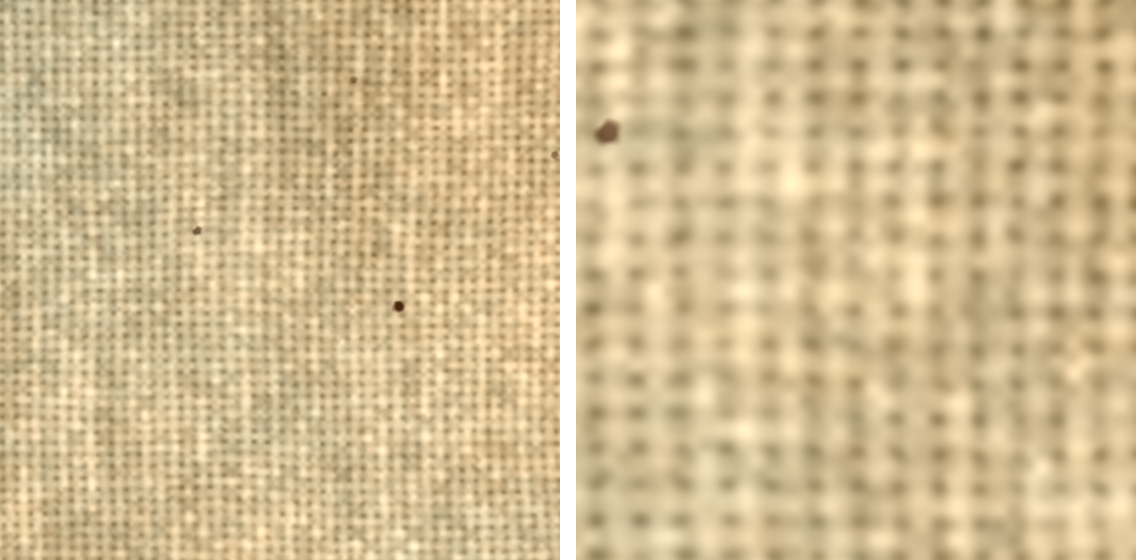
Left: the whole. Right: its middle third, enlarged.
This texture is drawn by a Shadertoy shader. Its source:

```glsl
const vec2 THREADS = vec2(40.0, 48.0);        // warp and weft threads per canvas
const vec3 SHADOW = vec3(0.65, 0.57, 0.41);
const vec3 FIBRE = vec3(0.93, 0.84, 0.67);
const vec3 WARM_SHIFT = vec3(0.05, 0.0, -0.03);
const vec3 SPECK = vec3(0.25, 0.11, 0.02);
const float MEAN_TONE = 0.56;
const float WARP_RELIEF = 0.18;
const float WEFT_RELIEF = 0.09;
const float HOLE_DEPTH = 0.33;
const float WEAVE_RELIEF = 0.09;
const float THREAD_VARIATION = 0.36;
const float KNOT_VARIATION = 0.52;
const float GRAIN = 0.48;
const float BLOTCH = 0.47;
const float WOBBLE = 0.6;
const int SPECK_COUNT = 4;
const vec2 SPECK_START = vec2(0.712, 0.452);
const vec2 SPECK_STEP = vec2(0.64, 0.135);
const float PI = 3.14159;

float hash(vec2 p) {
    return fract(sin(dot(p, vec2(127.1, 311.7))) * 43758.5453);
}

// Smooth value noise, centred on zero
float noise(vec2 p) {
    vec2 i = floor(p);
    vec2 f = fract(p);
    f = f * f * (3.0 - 2.0 * f);
    float low = mix(hash(i), hash(i + vec2(1.0, 0.0)), f.x);
    float high = mix(hash(i + vec2(0.0, 1.0)), hash(i + vec2(1.0)), f.x);
    return mix(low, high, f.y) - 0.5;
}

float fbm(vec2 p) {
    float sum = 0.0;
    float gain = 0.55;
    for (int i = 0; i < 4; i++) {
        sum += gain * noise(p);
        p = p * 2.03 + 17.3;
        gain *= 0.5;
    }
    return sum;
}

// Brightness of the plain weave; thread centres lie at half integers
float weaveTone(vec2 g) {
    vec2 ridge = -cos(2.0 * PI * g);
    vec2 gap = 0.5 - 0.5 * ridge;
    float hole = gap.x * gap.y;
    float crossing = sin(PI * g.x) * sin(PI * g.y);

    // Holes differ in depth from place to place
    float depth = HOLE_DEPTH * (1.0 + 1.2 * noise(g * 0.7 + 51.0));
    float tone = WARP_RELIEF * ridge.x + WEFT_RELIEF * ridge.y;
    tone -= depth * (hole * hole - 0.14);
    tone += WEAVE_RELIEF * crossing;

    // Uneven threads, knots and fibres
    vec2 centre = g - 0.5;
    tone += THREAD_VARIATION * noise(vec2(centre.x, g.y * 0.12));
    tone += 0.4 * THREAD_VARIATION * noise(vec2(g.x * 0.15, centre.y) + 71.0);
    tone += KNOT_VARIATION * noise(centre + 133.0);
    tone += GRAIN * noise(g * vec2(2.6, 2.3) + 29.0);
    return tone;
}

// Scattered brown flecks, each fainter than the last
float speckCover(vec2 uv, float pixel) {
    float cover = 0.0;
    for (int i = 0; i < SPECK_COUNT; i++) {
        vec2 centre = fract(SPECK_START + float(i) * SPECK_STEP);
        float size = 1.0 / (1.0 + float(i));
        float radius = mix(0.006, 0.012, size);
        float dist = length(uv - centre) + 0.005 * noise(uv * 150.0);
        float fleck = 1.0 - smoothstep(0.3 * radius, radius + pixel, dist);
        cover = max(cover, fleck * mix(0.3, 0.95, size));
    }
    return cover;
}

void mainImage(out vec4 fragColor, in vec2 fragCoord) {
    vec2 uv = fragCoord / iResolution.xy;

    // Threads drift gently off the straight grid
    vec2 drift = vec2(noise(uv * vec2(6.0, 4.0)), noise(uv * vec2(5.0, 7.0) + 40.0));
    vec2 grid = uv * THREADS + WOBBLE * drift;

    // Weave over broad, vertically drawn-out stains
    float stain = fbm(uv * vec2(6.0, 3.5) + 5.0);
    float tone = MEAN_TONE + weaveTone(grid) + BLOTCH * stain;
    tone -= 0.12 * (uv.y - 0.5);
    vec3 colour = mix(SHADOW, FIBRE, tone);

    // Greyer towards the upper left, warmer towards the upper right
    float warmth = 1.6 * (uv.x - 0.5) * uv.y + 0.9 * fbm(uv * 4.0 + 60.0);
    warmth += 0.6 * noise(grid * 0.9 + 90.0);
    colour += WARM_SHIFT * warmth;

    colour = mix(colour, SPECK, speckCover(uv, 1.0 / iResolution.y));
    fragColor = vec4(clamp(colour, 0.0, 1.0), 1.0);
}
```
